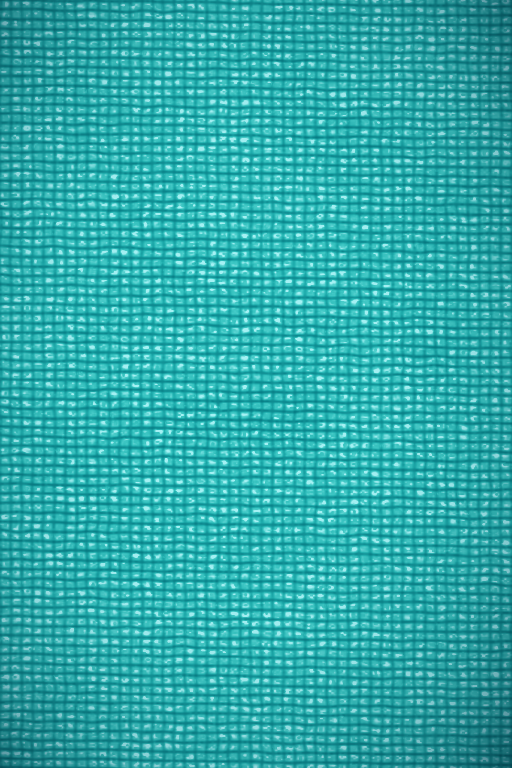
A Shadertoy shader for this texture:

```glsl
// Turquoise non-slip mat: a fine grid of glossy rounded bumps with darkened corners.
#define GRID vec2(47.0, 81.0)   // bumps across and down
#define TILT 0.7                // drop of the rows across the canvas, in cells
#define WOBBLE 0.22             // unevenness of the grid, in cells
#define GROOVE vec2(0.55, 0.85) // depth of upright and level grooves
#define GLOSS_AMOUNT 0.75       // strength of the broken highlights
#define GRAIN 0.16              // fine surface roughness
#define VIGNETTE 0.42           // darkening toward the corners

const vec3 DEEP  = vec3(0.03, 0.48, 0.51);
const vec3 BASE  = vec3(0.12, 0.66, 0.66);
const vec3 LIGHT = vec3(0.23, 0.75, 0.74);
const vec3 GLOSS = vec3(0.62, 0.91, 0.92);

float hash(vec2 p) {
    vec3 q = fract(vec3(p.xyx) * 0.1031);
    q += dot(q, q.yzx + 33.33);
    return fract((q.x + q.y) * q.z);
}

float noise(vec2 p) {
    vec2 i = floor(p), f = fract(p);
    f = f * f * (3.0 - 2.0 * f);
    return mix(mix(hash(i), hash(i + vec2(1, 0)), f.x),
               mix(hash(i + vec2(0, 1)), hash(i + vec2(1, 1)), f.x), f.y);
}

vec3 ramp(float tone) {
    vec3 c = mix(DEEP, BASE, clamp(tone / 0.4, 0.0, 1.0));
    c = mix(c, LIGHT, clamp((tone - 0.4) / 0.25, 0.0, 1.0));
    return mix(c, GLOSS, clamp((tone - 0.65) / 0.4, 0.0, 1.0));
}

void mainImage(out vec4 fragColor, in vec2 fragCoord) {
    vec2 uv = fragCoord / iResolution.xy;

    // Slightly tilted, uneven grid
    vec2 grid = uv * GRID + vec2(0.0, TILT * uv.x);
    vec2 p = grid + WOBBLE * (vec2(noise(grid * 0.6), noise(grid * 0.6 + 57.0)) - 0.5);
    vec2 cell = floor(p), local = fract(p) - 0.5;

    // Rounded bump between soft grooves, never sharper than a pixel
    vec2 soft = max(vec2(0.3), 1.5 * GRID / iResolution.xy);
    vec2 groove = GROOVE * smoothstep(0.5 - soft, vec2(0.5), abs(local));
    float body = (1.0 - groove.x) * (1.0 - groove.y);

    // Broken highlight, shifted and scaled from bump to bump
    vec2 shift = 0.24 * (vec2(hash(cell + 11.0), hash(cell + 29.0)) - 0.5);
    vec2 spot = (local - shift - vec2(0.0, 0.05)) / vec2(0.36, 0.24);
    float flecks = smoothstep(0.3, 0.85, noise(p * vec2(3.6, 4.4) + 91.0));
    float shine = exp(-dot(spot, spot)) * flecks * mix(0.45, 1.2, hash(cell + 3.0));

    // Shading, with a few patches catching more light
    float patchLight = noise(uv * vec2(7.0, 11.0)) - 0.5;
    float grain = noise(p * 4.0 + 17.0) - 0.5;
    float tone = 0.04 + 0.6 * body + GLOSS_AMOUNT * shine
               + GRAIN * grain + 0.08 * patchLight;
    vec3 color = ramp(tone);

    // Bright middle, dark corners
    vec2 fromCenter = (uv - vec2(0.47, 0.52)) * 2.0;
    float r2 = dot(fromCenter, fromCenter) * 0.5;
    color *= 1.04 - VIGNETTE * r2 * r2 * vec3(1.2, 1.0, 0.9);

    fragColor = vec4(clamp(color, 0.0, 1.0), 1.0);
}
```
